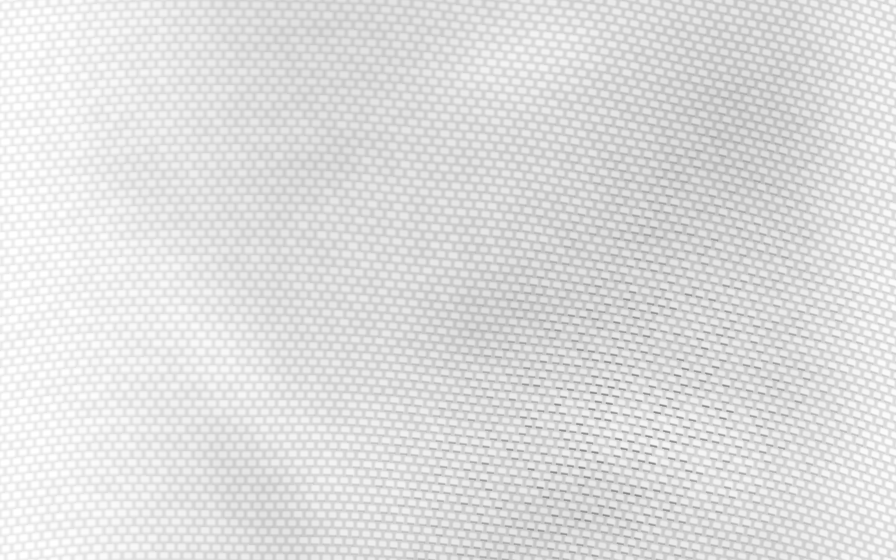
Write a WebGL 2 fragment shader that draws this texture.

```glsl
#version 300 es
precision highp float;
// Pale woven cloth: rounded bright thread floats in staggered rows, 74 by 66,
// bent by gentle curves and gradient noise. Faint broad folds shade the sheet,
// and dark gaps open below the floats towards the lower right.

uniform vec2 u_resolution;
out vec4 outColor;

const float ASPECT = 1.6;
const vec2 REPEATS = vec2(74.0, 66.0);
const vec3 CLOTH_TINT = vec3(1.0);

vec2 hashGradient(vec2 cell) {
  vec2 h = vec2(dot(cell, vec2(127.1, 311.7)), dot(cell, vec2(269.5, 183.3)));
  return 2.0 * fract(sin(h) * 43758.55) - 1.0;
}

// Gradient noise, about -0.7 to 0.7.
float gradientNoise(vec2 p) {
  vec2 i = floor(p);
  vec2 f = p - i;
  vec2 w = f * f * f * (f * (f * 6.0 - 15.0) + 10.0);
  vec2 e = vec2(0.0, 1.0);
  float low = mix(dot(hashGradient(i), f),
                  dot(hashGradient(i + e.yx), f - e.yx), w.x);
  float high = mix(dot(hashGradient(i + e.xy), f - e.xy),
                   dot(hashGradient(i + e.yy), f - e.yy), w.x);
  return mix(low, high, w.y);
}

// Soft elliptical patch, its first radius lying along the angle.
float fold(vec2 p, vec2 centre, vec2 radius, float angle) {
  vec2 axis = vec2(cos(angle), sin(angle));
  vec2 o = p - centre;
  vec2 d = vec2(dot(o, axis), dot(o, vec2(-axis.y, axis.x))) / radius;
  return exp(-dot(d, d));
}

float roundedBox(vec2 p, vec2 halfSize, float corner) {
  vec2 d = abs(p) - halfSize + corner;
  return length(max(d, 0.0)) + min(max(d.x, d.y), 0.0) - corner;
}

float softFill(float distance, float blur) {
  return 1.0 - smoothstep(-blur, blur, distance);
}

// Broad light and shade over the sheet.
float sheetTone(vec2 p) {
  float tone = 0.857;
  tone += 0.105 * (1.0 - smoothstep(0.0, 0.55, p.x));
  tone += 0.06 * smoothstep(1.38, 1.6, p.x);
  tone += 0.045 * fold(p, vec2(0.42, 0.34), vec2(0.28, 0.08), -0.95);
  tone += 0.035 * fold(p, vec2(0.70, 0.17), vec2(0.24, 0.14), 0.2);
  tone += 0.045 * fold(p, vec2(0.94, 0.90), vec2(0.16, 0.07), 0.35);
  tone += 0.045 * fold(p, vec2(1.22, 0.20), vec2(0.24, 0.09), -0.25);
  tone -= 0.025 * fold(p, vec2(0.64, 0.90), vec2(0.20, 0.14), -0.3);
  tone -= 0.035 * fold(p, vec2(1.32, 0.79), vec2(0.20, 0.18), -0.6);
  tone -= 0.035 * fold(p, vec2(1.10, 0.57), vec2(0.42, 0.16), 0.8);
  tone -= 0.03 * fold(p, vec2(0.85, 0.43), vec2(0.10, 0.07), 0.3);
  tone -= 0.025 * fold(p, vec2(0.24, 0.68), vec2(0.15, 0.07), -1.2);
  tone -= 0.04 * fold(p, vec2(0.47, 0.12), vec2(0.15, 0.07), -0.9);
  tone -= 0.025 * fold(p, vec2(0.57, 0.70), vec2(0.10, 0.05), 0.5);
  tone -= 0.03 * fold(p, vec2(1.00, 0.07), vec2(0.22, 0.07), 0.4);
  return tone + 0.012 * gradientNoise(p * 4.0);
}

// Cloth coordinates counted in repeats; rows fall towards the right.
vec2 weaveCoords(vec2 p) {
  float sag = 0.125 * (p.x - 0.4) * (p.x - 0.4);
  float lean = 0.12 * (0.5 - p.y) * smoothstep(0.3, 1.3, p.x);
  vec2 wrinkle = 0.012 * vec2(gradientNoise(p * 3.0 + 7.0),
                             gradientNoise(p * 3.0 + 19.0));
  vec2 bent = p + vec2(lean, sag) + wrinkle;
  return bent * REPEATS / vec2(ASPECT, 1.0);
}

void main() {
  vec2 uv = gl_FragCoord.xy / u_resolution;
  vec2 p = uv * vec2(ASPECT, 1.0);

  // Staggered cells, measured locally in row heights.
  vec2 weave = weaveCoords(p);
  float row = floor(weave.y);
  weave.x += 0.5 * mod(row, 2.0);
  vec2 uneven = hashGradient(vec2(floor(weave.x), row));
  float cellWidth = ASPECT * REPEATS.y / REPEATS.x;
  vec2 local = (fract(weave) - 0.5) * vec2(cellWidth, 1.0);

  // Focus and contrast grow from upper left to lower right.
  float focus = smoothstep(0.2, 1.2, p.x + 0.5 * (0.6 - p.y));
  float pixel = REPEATS.y / u_resolution.y;
  float blur = max(mix(0.26, 0.18, focus), 0.6 * pixel);

  float thread = softFill(roundedBox(local - vec2(0.0, 0.04),
                          vec2(0.49, 0.37) + 0.03 * uneven, 0.27), blur);
  float gap = softFill(roundedBox(local + vec2(0.08 * uneven.x, 0.35),
                       vec2(0.42, 0.11), 0.1), max(0.13, 0.5 * pixel));

  float opening = fold(p, vec2(1.12, 0.20), vec2(0.46, 0.26), 0.35)
                + 0.45 * fold(p, vec2(1.22, 0.62), vec2(0.42, 0.28), 0.8);
  opening *= 0.7 + 0.5 * uneven.y;

  float tone = sheetTone(p) + 0.008 * uneven.x;
  tone += mix(0.085, 0.115, focus) * (thread - 0.48);
  tone -= 0.29 * gap * max(opening, 0.0);
  outColor = vec4(CLOTH_TINT * clamp(tone, 0.0, 1.0), 1.0);
}
```
